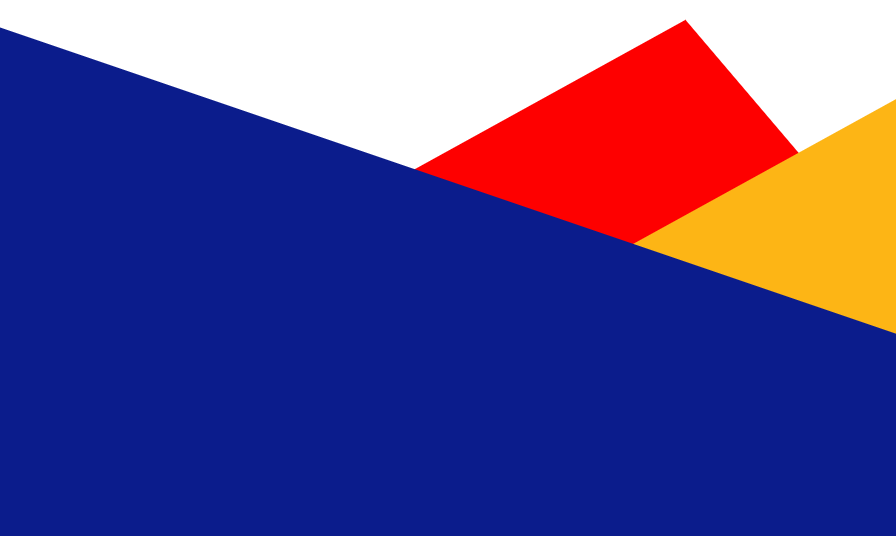
Give the GLSL for this background, as a WebGL 2 fragment shader.

```glsl
#version 300 es
precision highp float;

uniform vec2 u_resolution;
out vec4 fragColor;

#define WHITE vec3(1.0)
#define RED vec3(0.996, 0.0, 0.0)
#define AMBER vec3(0.992, 0.710, 0.082)
#define NAVY vec3(0.043, 0.110, 0.549)
#define SLOPE_START vec2(0.0, 0.9488)
#define SLOPE_END vec2(1.6732, 0.3769)
#define RED_FOOT vec2(0.7734, 0.6841)
#define RED_PEAK vec2(1.2789, 0.9630)
#define RED_SIDE vec2(1.4902, 0.7146)
#define AMBER_FOOT vec2(1.1808, 0.5447)
#define AMBER_TOP vec2(1.6732, 0.8159)

// Signed distance to the line from a to b, negative on its right side
float lineDistance(vec2 p, vec2 a, vec2 b) {
    vec2 direction = normalize(b - a);
    return dot(p - a, vec2(-direction.y, direction.x));
}

// Smooth coverage of the region where the distance is negative
float coverage(float distance, float pixel) {
    return clamp(0.5 - distance / pixel, 0.0, 1.0);
}

void main() {
    // Canvas heights, origin at the lower left
    vec2 p = gl_FragCoord.xy / u_resolution.y;
    float pixel = 1.0 / u_resolution.y;

    // Red peak: the area below both of its edges
    float redPeak = max(lineDistance(p, RED_FOOT, RED_PEAK),
                        lineDistance(p, RED_PEAK, RED_SIDE));
    float amberHill = lineDistance(p, AMBER_FOOT, AMBER_TOP);
    float navySlope = lineDistance(p, SLOPE_START, SLOPE_END);

    // Layers from back to front
    vec3 color = WHITE;
    color = mix(color, RED, coverage(redPeak, pixel));
    color = mix(color, AMBER, coverage(amberHill, pixel));
    color = mix(color, NAVY, coverage(navySlope, pixel));

    fragColor = vec4(color, 1.0);
}
```
